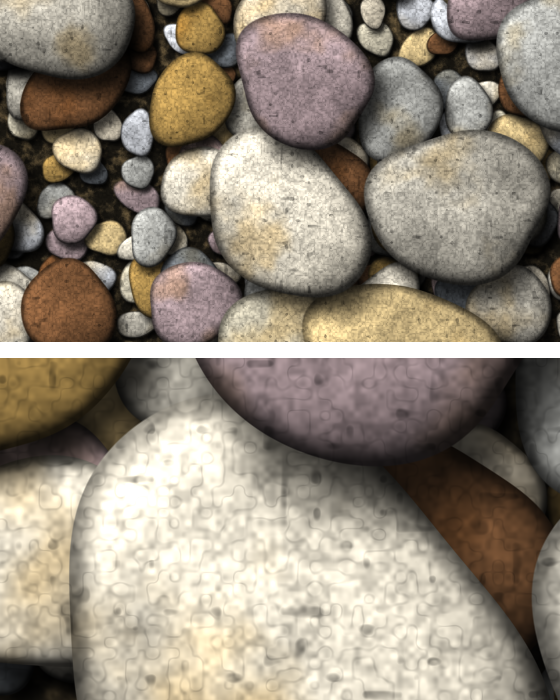
Top, the full canvas; bottom, a detail of the centre.
A Shadertoy shader for this texture:

```glsl
#define LAYERS 4
#define SMALLEST_CELL 0.115
#define LAYER_GROWTH 1.62
#define SHADOW 0.78
#define SHADOW_OFFSET vec2(0.06, -0.09)
#define LIGHT normalize(vec3(-0.35, 0.55, 0.76))
#define AMBIENT 0.28
#define SUN 0.96
#define GRAIN 0.42
#define MOTTLE 0.30
#define TAU 6.28319

const vec3 STONES[11] = vec3[11](
    vec3(0.86, 0.83, 0.76), vec3(0.64, 0.64, 0.62), vec3(0.78, 0.69, 0.50),
    vec3(0.42, 0.44, 0.46), vec3(0.82, 0.79, 0.70), vec3(0.65, 0.57, 0.58),
    vec3(0.68, 0.55, 0.31), vec3(0.77, 0.78, 0.80), vec3(0.70, 0.68, 0.63),
    vec3(0.45, 0.31, 0.20), vec3(0.79, 0.75, 0.67));

vec3 hash3(vec2 p) {
    vec3 h = fract(p.xyx * vec3(0.1031, 0.1030, 0.0973));
    h += dot(h, h.yxz + 33.33);
    return fract((h.xxy + h.yzz) * h.zyx);
}

float noise(vec2 p) {
    vec2 cell = floor(p), f = fract(p);
    f = f * f * (3.0 - 2.0 * f);
    float low = mix(hash3(cell).x, hash3(cell + vec2(1, 0)).x, f.x);
    float high = mix(hash3(cell + vec2(0, 1)).x, hash3(cell + vec2(1, 1)).x, f.x);
    return mix(low, high, f.y);
}

float fbm(vec2 p) {
    float sum = 0.0, weight = 0.5;
    for (int i = 0; i < 4; i++) {
        sum += weight * noise(p);
        p = mat2(1.6, 1.2, -1.2, 1.6) * p + 5.3;
        weight *= 0.5;
    }
    return sum;
}

// Distance from the stone centre, 1 at its rim, and the outward direction
float pebble(vec2 p, float radius, vec3 shape, out vec2 outward) {
    float angle = shape.x * TAU;
    mat2 turn = mat2(cos(angle), sin(angle), -sin(angle), cos(angle));
    float aspect = sqrt(mix(1.0, 1.5, shape.y));
    vec2 stretch = vec2(1.0 / aspect, aspect);
    vec2 q = (p * turn) * stretch;
    float t = atan(q.y, q.x + 1e-5);
    float rim = 1.0 + 0.06 * cos(3.0 * t + shape.z * TAU)
                    + 0.04 * cos(2.0 * t + shape.y * 20.0)
                    + 0.02 * cos(5.0 * t + shape.x * 30.0);
    outward = normalize(turn * (q * stretch) + 1e-5);
    return length(q) / (radius * rim);
}

// Fine grit, thin wandering cracks and sparse pits
float surfaceGrain(vec2 uv) {
    float grit = 0.6 * noise(uv * 170.0) + 0.4 * noise(uv.yx * 85.0 + 9.0) - 0.5;
    float crack = 1.0 - smoothstep(0.0, 0.16, abs(noise(uv * 95.0 + 31.0) - 0.5));
    float pit = smoothstep(0.82, 0.95, noise(uv * 62.0 + 77.0));
    return 1.03 + GRAIN * (grit - 0.25 * crack - 0.6 * pit);
}

vec3 stoneColor(vec2 uv, float pick, vec3 seed) {
    vec3 albedo = STONES[int(pick * 10.999)];
    float mottle = fbm(uv * 9.0 + seed.xy * 50.0) - 0.47;
    float stain = smoothstep(0.5, 0.75, fbm(uv * 6.0 + seed.yz * 80.0));
    albedo *= 1.0 + MOTTLE * 2.0 * mottle + 0.12 * (seed.z - 0.5);
    return mix(albedo, albedo * vec3(0.98, 0.87, 0.66), 0.6 * stain);
}

void mainImage(out vec4 fragColor, in vec2 fragCoord) {
    vec2 uv = fragCoord / iResolution.y;
    float grain = surfaceGrain(uv);

    // Dark gravelly ground
    float dirt = fbm(uv * 38.0);
    vec3 color = mix(vec3(0.09, 0.08, 0.06), vec3(0.38, 0.32, 0.22),
                     smoothstep(0.35, 0.8, dirt)) * grain;

    // Stones from the smallest layer up to the largest
    for (int layer = 0; layer < LAYERS; layer++) {
        float level = float(layer);
        float size = SMALLEST_CELL * pow(LAYER_GROWTH, level);
        vec2 grid = uv / size + level * vec2(7.3, 4.6) + 20.0;
        float presence = mix(0.95, 0.58, level / float(LAYERS - 1));

        for (int k = 0; k < 9; k++) {
            vec2 cell = floor(grid) + vec2(k % 3 - 1, k / 3 - 1);
            vec3 place = hash3(cell + level * 57.0);
            vec3 shape = hash3(cell + level * 91.0 + 140.0);
            if (fract(dot(cell, vec2(0.570, 0.755)) + 0.3 * place.z) > presence) continue;

            vec2 p = grid - cell - 0.5 - 0.5 * (place.xy - 0.5);
            float radius = mix(0.35, 0.52, place.z);
            vec2 outward;
            float shade = pebble(p - SHADOW_OFFSET, radius, shape, outward);
            color *= 1.0 - SHADOW * (1.0 - smoothstep(0.8, 1.25, shade));

            float d = pebble(p, radius, shape, outward);
            float soft = 1.0 / (iResolution.y * size * radius);
            float cover = 1.0 - smoothstep(1.0 - soft, 1.0 + soft, d);
            if (cover <= 0.0) continue;

            // Flattened dome, lit from the upper left
            float r = min(d, 1.0);
            float tilt = 0.22 * r + 0.68 * pow(r, 5.0);
            vec3 normal = vec3(outward * tilt, sqrt(1.0 - tilt * tilt));
            float light = AMBIENT + SUN * max(dot(normal, LIGHT), 0.0);
            light *= mix(0.55, 1.0, smoothstep(0.0, 0.13, 1.0 - r));
            float pick = fract(dot(cell, vec2(0.755, 0.570)) + 0.15 * shape.z + level * 0.37);
            color = mix(color, stoneColor(uv, pick, shape) * light * grain, cover);
        }
    }
    fragColor = vec4(clamp(color, 0.0, 1.0), 1.0);
}
```
